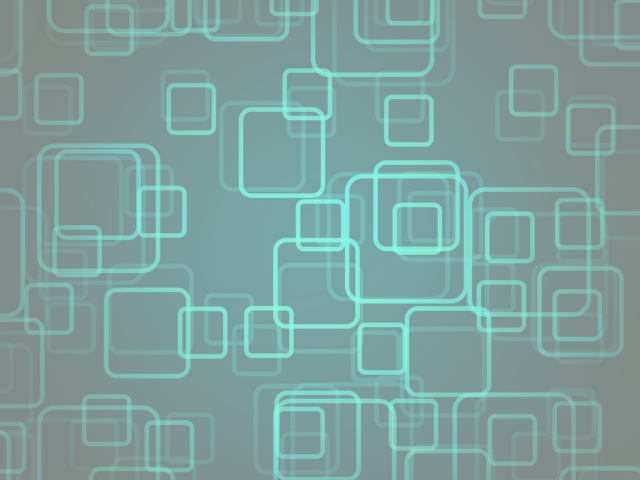
Write a WebGL 1 fragment shader that draws this background.

```glsl
precision highp float;

uniform vec2 u_resolution;

vec2 hash2(vec2 p) {
  vec2 q = vec2(dot(p, vec2(127.1, 311.7)), dot(p, vec2(269.5, 183.3)));
  return fract(sin(q) * 43758.55);
}

float cornerSlope(vec2 corner, vec2 offset) {
  return dot(hash2(corner) * 2.0 - 1.0, offset);
}

float gradientNoise(vec2 p) {
  vec2 i = floor(p);
  vec2 f = p - i;
  vec2 u = f * f * f * (f * (f * 6.0 - 15.0) + 10.0);
  vec2 e = vec2(1.0, 0.0);
  float low = mix(cornerSlope(i, f), cornerSlope(i + e.xy, f - e.xy), u.x);
  float high = mix(cornerSlope(i + e.yx, f - e.yx), cornerSlope(i + e.xx, f - e.xx), u.x);
  return mix(low, high, u.y);
}

// Antialiased outline of a rounded box
float frameMask(vec2 p, float halfSize) {
  float radius = halfSize * 0.25;
  vec2 q = abs(p) - halfSize * vec2(0.96, 1.01) + radius;
  float d = length(max(q, 0.0)) + min(max(q.x, q.y), 0.0) - radius;
  float blur = 0.8 / u_resolution.y;
  return 1.0 - smoothstep(-blur, blur, abs(d) - 0.0047);
}

// Scattered frames, each with a faint displaced echo; x = frame, y = echo
vec2 frameLayer(vec2 p, float cellSize, float halfSize, float seed) {
  vec2 home = floor(p / cellSize);
  vec2 clear = vec2(1.0);
  for (int j = -1; j <= 1; j++) {
    for (int i = -1; i <= 1; i++) {
      vec2 cell = home + vec2(float(i), float(j));
      vec2 jitter = hash2(cell + seed) - 0.5;
      vec2 center = (cell + 0.5 + jitter * 0.6) * cellSize;
      vec2 shift = (hash2(cell + seed + 41.0) - 0.5) * 0.11;
      clear.x *= 1.0 - frameMask(p - center, halfSize);
      clear.y *= 1.0 - frameMask(p - center - shift, halfSize);
    }
  }
  return 1.0 - clear;
}

void main() {
  vec2 p = (gl_FragCoord.xy - 0.5 * u_resolution) / u_resolution.y;
  float r = length(p);

  // Teal glow fading to grey, with a soft drift of hue
  vec3 color = mix(vec3(0.465, 0.655, 0.66), vec3(0.505, 0.545, 0.53), smoothstep(0.0, 0.8, r));
  float drift = gradientNoise(p * 3.5 + 7.0);
  color += drift * vec3(0.01, -0.005, -0.03);

  // Lines vary between cyan and aqua green
  float tint = clamp(0.5 + 1.3 * gradientNoise(p * 6.0 + 19.0), 0.0, 1.0);
  vec3 lineColor = mix(vec3(0.46, 0.97, 0.96), vec3(0.53, 0.98, 0.85), tint);
  float fade = mix(0.82, 0.23, smoothstep(0.08, 0.75, r));

  // Large, medium and small frames overlap translucently
  for (int k = 0; k < 3; k++) {
    float level = float(k);
    float cellSize = 0.42 - 0.07 * level - 0.015 * level * level;
    vec2 origin = vec2(0.13, 0.17) * (level + 1.0);
    vec2 mask = frameLayer(p + origin, cellSize, 0.129 - 0.04 * level, 5.0 + 13.0 * level);
    color = mix(color, lineColor, mask.y * fade * 0.32);
    color = mix(color, lineColor, mask.x * fade);
    color += vec3(0.05, 0.03, 0.0) * mask.x * fade * fade;
  }

  gl_FragColor = vec4(min(color, 1.0), 1.0);
}
```
